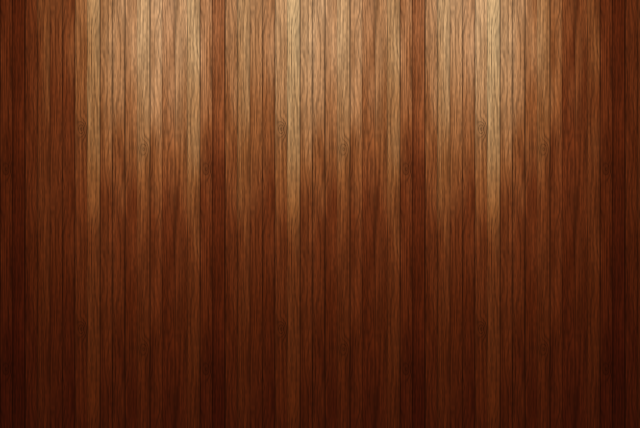
Write a Shadertoy shader that draws this texture.

```glsl
// Tiled vertical wood planks, lit from above by three soft lamps.

float hash(vec2 p) {
    p = fract(p * vec2(0.1031, 0.1137));
    p += dot(p, p.yx + 33.33);
    return fract((p.x + p.y) * p.x * 17.0);
}

// Value noise that wraps in y after a whole number of cells.
float noise(vec2 p, float period, float seed) {
    vec2 cell = floor(p), f = fract(p);
    f = f * f * (3.0 - 2.0 * f);
    float y0 = mod(cell.y, period), y1 = mod(cell.y + 1.0, period);
    float x0 = cell.x + seed * 37.0 + 5.0, x1 = x0 + 1.0;
    return mix(mix(hash(vec2(x0, y0)), hash(vec2(x1, y0)), f.x),
               mix(hash(vec2(x0, y1)), hash(vec2(x1, y1)), f.x), f.y);
}

float ramp(float a, float b, float v) {
    return clamp((v - a) / (b - a), 0.0, 1.0);
}

// Shade from dark varnish to lit wood.
vec3 woodColor(float v) {
    vec3 c = mix(vec3(0.20, 0.06, 0.02), vec3(0.29, 0.115, 0.04), ramp(0.07, 0.28, v));
    c = mix(c, vec3(0.39, 0.185, 0.085), ramp(0.28, 0.52, v));
    c = mix(c, vec3(0.52, 0.31, 0.17), ramp(0.52, 0.69, v));
    c = mix(c, vec3(0.63, 0.44, 0.29), ramp(0.69, 0.83, v));
    c = mix(c, vec3(0.77, 0.61, 0.46), ramp(0.83, 1.08, v));
    return c * clamp(0.88 + v * 2.0, 0.5, 1.0);
}

// Vertical fall-off, dark sides and lamps along the top edge.
float lighting(vec2 uv) {
    float side = smoothstep(-0.05, 0.22, min(uv.x, 1.0 - uv.x));
    float light = mix(0.14, 0.74, smoothstep(-0.1, 0.95, uv.y)) * mix(0.5, 1.0, side);
    for (int i = 1; i <= 3; i++) {
        vec2 d = (uv - vec2(float(i) * 0.25, 1.05)) / vec2(0.10, 0.40);
        light += 0.29 * exp(-dot(d, d));
    }
    return light;
}

void mainImage(out vec4 fragColor, in vec2 fragCoord) {
    // Brightness of each plank in one tile
    const float tones[16] = float[16](0.0, 0.42, 0.78, 0.50, 0.36, 0.60, 0.95, 0.55,
                                      0.48, 0.42, 0.72, 0.45, 0.30, 0.48, 0.82, 0.28);
    vec2 uv = fragCoord / iResolution.xy;

    // Square tiles, 3.2 across, measured from the top
    vec2 tile = vec2(fragCoord.x, iResolution.y - fragCoord.y) / iResolution.x * 3.2;
    float across = (tile.x - 0.0625) * 16.0;
    float plank = mod(floor(across), 16.0);
    float x = fract(across), y = fract(tile.y);
    float tone = tones[int(plank)];
    float pixel = 51.2 / iResolution.x;

    // Long wavy grain
    float wave = noise(vec2(x * 1.6, y * 5.0), 5.0, plank);
    float rings = x * 3.0 + wave * 2.6;

    // Knots bend the grain in every fifth plank
    float knot = 0.0;
    if (plank > 0.0 && mod(plank, 5.0) == 0.0) {
        float dy = y - (0.646 + 0.02 * (plank - 5.0));
        vec2 d = vec2(x - 0.5, dy * 9.0);
        knot = exp(-dot(d, d) * 5.0);
        rings = mix(rings, length(d) * 4.0, knot);
    }
    float grain = pow(0.5 + 0.5 * sin(rings * 6.2832), 2.0);

    // Long fibres, short pores and slow staining
    float fibre = noise(vec2(x * 9.0, y * 7.0), 7.0, plank + 16.0) - 0.5;
    float pores = noise(vec2(x * 12.0, y * 50.0), 50.0, plank + 32.0) - 0.5;
    float stain = noise(vec2(x * 1.2, y * 4.0), 4.0, plank + 48.0) - 0.5;

    // Light and plank tone choose the shade
    float light = lighting(uv);
    float shade = (tone - 0.5) * 0.20 + stain * 0.12 + fibre * 0.05;
    vec3 color = woodColor(light + shade * mix(0.7, 1.0, smoothstep(0.0, 0.5, light)));

    // Grain darkens it, redder in the dark planks
    color *= 1.05 - 0.13 * grain + 0.20 * fibre + 0.17 * pores - 0.15 * knot;
    color *= mix(vec3(1.0, 0.93, 0.90), vec3(1.0, 1.03, 0.97), tone);

    // Narrow shaded joints of uneven depth
    float edge = min(x, 1.0 - x);
    float depth = 0.10 + 0.22 * hash(vec2(floor(mod(across + 0.5, 16.0)), 7.0));
    color *= 1.0 - depth * (1.0 - smoothstep(0.02, 0.03 + pixel, edge));

    fragColor = vec4(clamp(color, 0.0, 1.0), 1.0);
}
```
